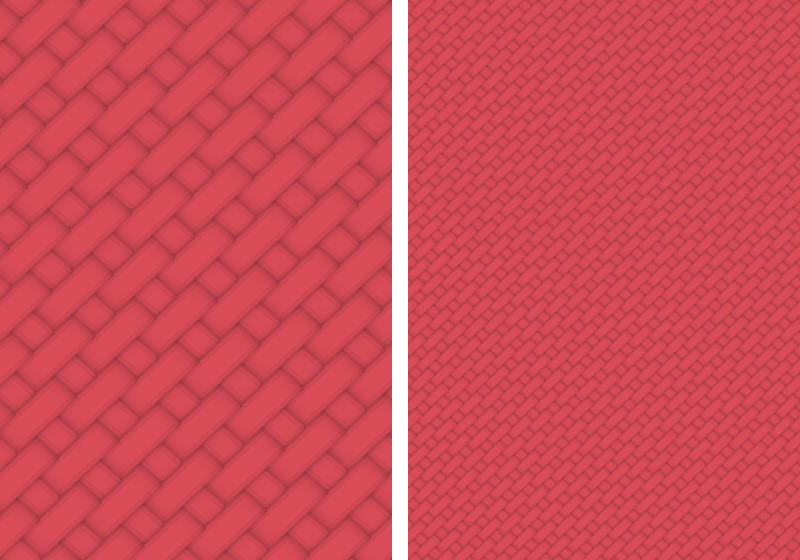
Left: one tile. Right: repeated 3 by 3.
Reproduce this pattern procedurally as a WebGL 2 fragment shader.

```glsl
#version 300 es
precision highp float;
// Diagonal basket weave of folded red ribbons with crisp creases and shaded crossings.

uniform vec2 u_resolution;
out vec4 fragColor;

// Weave periods crossed per canvas width and height; half steps land on the
// staggered rows, so opposite edges of the canvas join.
const vec2 ALONG_REPEATS  = vec2(2.5, 3.5);
const vec2 ACROSS_REPEATS = vec2(4.5, -6.5);
const vec2 WEAVE_OFFSET   = vec2(0.140, 0.230);

const float SHORT_HALF  = 0.13;   // half width of the short ribbon, in periods along
const float LONG_HALF   = 0.25;   // half width of the long ribbon, in periods across
const float SHORT_FOLD  = 0.080;  // where the short ribbon's folded border starts
const float LONG_FOLD   = 0.168;  // where the long ribbon's folded border starts
const float LONG_TILT   = 0.060;  // slant of each long ribbon across its row
const float SHORT_TILT  = 0.045;  // slant of each short piece
const float END_FADE    = 0.042;  // reach of the shadow on the long ribbon's ends
const float SIDE_FADE   = 0.038;  // reach of the shadow beside the long ribbons
const float CREASE      = 0.12;   // softness of a fold line, relative to the border
const float STEP_SHADE  = 0.07;   // darkness of a folded border
const float LINE_SHADE  = 0.20;   // darkness of a fold line
const float RIM_SHADE   = 0.30;   // darkness of a ribbon's outer edge

const vec3 LIT    = vec3(0.853, 0.297, 0.346);
const vec3 SHADOW = vec3(0.530, 0.185, 0.220);
const int  SAMPLES = 3;           // antialiasing grid per axis

// Folded border: a sharp line on its inner side, then a ramp to the rim.
float foldShade(float d, float foldStart, float rim) {
    float t = (d - foldStart) / (rim - foldStart);
    if (t < 0.0) return 0.0;
    return STEP_SHADE + LINE_SHADE * exp(-t / CREASE) + RIM_SHADE * pow(min(t, 1.0), 3.0);
}

// Position along a row, from -0.5 to 0.5, zero at its short pieces.
float fromShort(float x, float row) {
    return fract(x - 0.5 * row + 0.5) - 0.5;
}

// Position along a row, from -0.5 to 0.5, zero at the middle of a long ribbon.
float fromLong(float x, float row) {
    return fract(x - 0.5 * row) - 0.5;
}

// Offset of the slanted border between a row and the next one.
float borderShift(float x, float row) {
    float s = fromShort(x, row);
    return LONG_TILT * (abs(s) < SHORT_HALF ? s : fromLong(x, row));
}

// Ribbon passing over, darkening where it dives under at both ends.
float longShade(float along, float across, float toUpper) {
    float toEnd = 0.5 - SHORT_HALF - abs(along);
    float dive = 0.55 * exp(-max(toEnd, 0.0) / END_FADE);
    float overlap = 0.16 * exp(-toUpper / 0.025);
    float tilted = abs(across - LONG_TILT * along);
    return dive + overlap + foldShade(tilted, LONG_FOLD, LONG_HALF);
}

// Short visible piece, shaded by the long ribbons on either side.
float shortShade(float along, float toNearest) {
    float sideShadow = 0.58 * exp(-toNearest / SIDE_FADE);
    return 0.02 + sideShadow + foldShade(abs(along), SHORT_FOLD, SHORT_HALF);
}

vec3 weave(vec2 uv) {
    vec2 p = vec2(dot(uv, ALONG_REPEATS), dot(uv, ACROSS_REPEATS)) - WEAVE_OFFSET;

    // Find the row, allowing for its slanted borders.
    float row = floor(p.y * 2.0 + 0.5);
    float offCenter = p.y - 0.5 * row;
    if (offCenter > LONG_HALF + borderShift(p.x, row)) row += 1.0;
    else if (offCenter < borderShift(p.x, row - 1.0) - LONG_HALF) row -= 1.0;

    float across = p.y - 0.5 * row;
    float toLower = max(LONG_HALF + borderShift(p.x, row) - across, 0.0);
    float toUpper = max(across + LONG_HALF - borderShift(p.x, row - 1.0), 0.0);

    // Choose the short piece or the long ribbon of this row.
    float piece = fromShort(p.x, row) - SHORT_TILT * across;
    float shade = abs(piece) < SHORT_HALF
        ? shortShade(piece, min(toLower, toUpper))
        : longShade(fromLong(p.x, row), across, toUpper);
    return mix(LIT, SHADOW, clamp(shade, 0.0, 0.9));
}

void main() {
    // Average a small grid inside the pixel to smooth every edge.
    vec3 color = vec3(0.0);
    for (int y = 0; y < SAMPLES; y++) {
        for (int x = 0; x < SAMPLES; x++) {
            vec2 jitter = (vec2(x, y) + 0.5) / float(SAMPLES) - 0.5;
            color += weave((gl_FragCoord.xy + jitter) / u_resolution);
        }
    }
    fragColor = vec4(color / float(SAMPLES * SAMPLES), 1.0);
}
```
